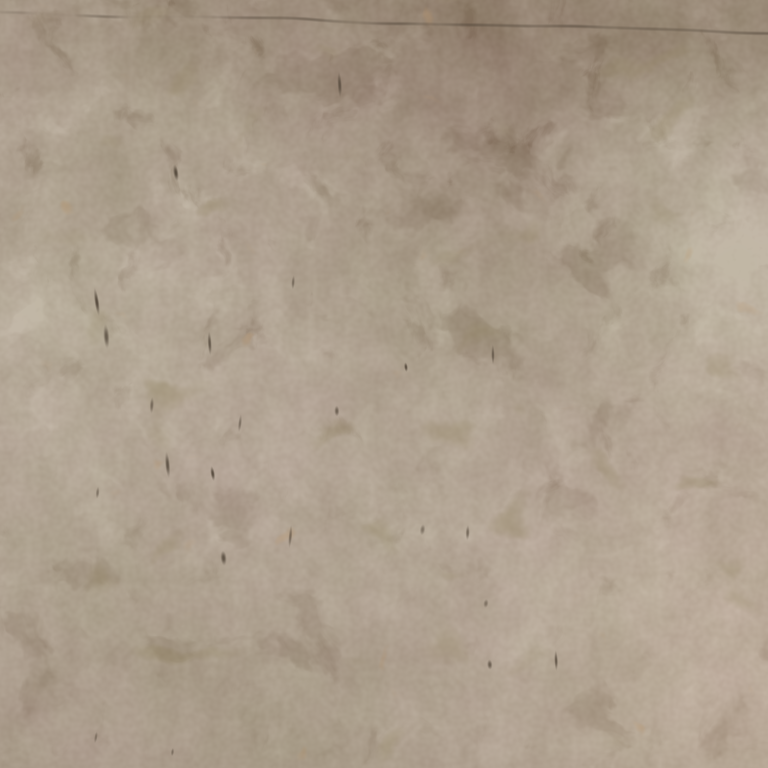
A WebGL 1 fragment shader for this texture:

```glsl
precision highp float;
uniform vec2 u_resolution;

#define DARK_PLASTER vec3(0.535, 0.465, 0.390)
#define LIGHT_PLASTER vec3(0.750, 0.704, 0.642)
#define OLIVE vec3(0.575, 0.520, 0.390)
#define OCHRE vec3(0.720, 0.570, 0.400)
#define FLECK vec3(0.330, 0.285, 0.235)
#define BASE_TONE 0.69
#define STAIN_DEPTH 0.20
#define MOTTLE 0.22
#define GRAIN 0.10
#define FLECK_CELLS 12.0
#define FLECK_SHARE 0.26

vec2 hash2(vec2 p) {
  vec3 q = fract(p.xyx * vec3(0.1031, 0.1030, 0.0973));
  q += dot(q, q.yzx + 33.33);
  return fract((q.xx + q.yz) * q.zy);
}

vec2 gradientAt(vec2 cell) {
  float angle = 6.2832 * hash2(cell + 71.0).x;
  return vec2(cos(angle), sin(angle));
}

float gradientNoise(vec2 p) {
  vec2 i = floor(p), f = fract(p);
  vec2 u = f * f * f * (f * (f * 6.0 - 15.0) + 10.0);
  vec2 e = vec2(1.0, 0.0);
  float low = mix(dot(gradientAt(i), f), dot(gradientAt(i + e), f - e), u.x);
  float high = mix(dot(gradientAt(i + e.yx), f - e.yx),
                   dot(gradientAt(i + 1.0), f - 1.0), u.x);
  return mix(low, high, u.y);
}

float fbm(vec2 p) {
  float sum = 0.0, amplitude = 0.8;
  for (int i = 0; i < 5; i++) {
    sum += amplitude * gradientNoise(p);
    p = mat2(1.6, 1.2, -1.2, 1.6) * p + 17.3;
    amplitude *= 0.5;
  }
  return sum;
}

// Soft elliptical area, 1 at its centre
float glow(vec2 p, vec2 centre, vec2 radius) {
  vec2 d = (p - centre) / radius;
  return exp(-dot(d, d));
}

// Scattered slim vertical flecks, one at most per cell
float flecks(vec2 p) {
  vec2 cell = floor(p * FLECK_CELLS);
  vec2 chance = hash2(cell + 5.0), size = hash2(cell + 23.0);
  vec2 centre = (cell + 0.25 + 0.5 * hash2(cell + 41.0)) / FLECK_CELLS;
  vec2 d = p - centre;
  d.x += d.y * (chance.y - 0.5) * 0.3;
  vec2 radius = vec2(mix(0.002, 0.004, size.x), mix(0.005, 0.018, size.y * size.y));
  float shape = 1.0 - smoothstep(0.1, 1.2, length(d / radius));
  float share = FLECK_SHARE * (1.0 - 0.75 * smoothstep(0.45, 0.75, p.x))
              * mix(0.35, 1.0, smoothstep(0.1, 0.5, p.y));
  return shape * step(chance.x, share) * mix(0.45, 0.95, chance.y);
}

void main() {
  vec2 p = gl_FragCoord.xy / u_resolution;
  vec2 warp = vec2(fbm(p * 7.0 + 3.0), fbm(p * 7.0 + 29.0));
  vec2 q = p + 0.045 * warp;

  // Broad light and shade
  float shade = glow(q, vec2(0.62, 0.86), vec2(0.24, 0.20));
  shade = max(shade, 0.7 * glow(q, vec2(0.70, 0.64), vec2(0.16, 0.14)));
  float tone = BASE_TONE - 0.30 * shade;
  tone -= 0.34 * smoothstep(0.80, 1.0, p.y) * mix(0.6, 1.1, p.x);
  tone += 0.30 * glow(p, vec2(1.0, 0.66), vec2(0.18, 0.18));
  tone += 0.16 * glow(p, vec2(1.0, 0.22), vec2(0.30, 0.35));
  tone += 0.13 * glow(p, vec2(0.08, 0.53), vec2(0.25, 0.22));
  tone += 0.06 * glow(p, vec2(0.45, 0.40), vec2(0.30, 0.20));
  tone -= 0.10 * glow(p, vec2(0.1, 0.0), vec2(0.5, 0.2));
  tone += 0.14 * fbm(p * 3.5 + 11.0);

  // Damp stains, crowded in the shade and ragged at the rims
  float upper = smoothstep(0.1, 0.8, p.y);
  float damp = fbm(q * vec2(8.5, 9.5) + 43.0) + 0.22 * shade;
  tone -= STAIN_DEPTH * smoothstep(0.26, 0.46, damp);
  float blots = fbm(q * vec2(20.0, 15.0) + 61.0);
  tone -= 0.28 * smoothstep(0.22, 0.60, blots) * mix(0.45, 1.0, upper);

  // Pale worn patches
  float worn = fbm(q * vec2(13.0, 15.0) + 83.0);
  tone += 0.15 * smoothstep(0.12, 0.50, worn) * mix(0.5, 1.0, upper);

  // Cloudy mottle, faint vertical rubbing and fine grain
  tone += MOTTLE * fbm(q * 11.0 + 151.0) * mix(0.6, 1.0, upper);
  tone += GRAIN * fbm(p * 38.0);
  tone += 0.07 * gradientNoise(p * vec2(48.0, 12.0));
  tone += GRAIN * gradientNoise(p * 125.0);
  vec3 color = mix(DARK_PLASTER, LIGHT_PLASTER, clamp(tone, -0.1, 1.05));

  // Slight drift between rosy and greenish grey
  float drift = gradientNoise(p * 4.0 + 7.0) + 0.7 * gradientNoise(p * 22.0);
  color += vec3(0.010, -0.003, 0.012) * drift;
  color += vec3(0.012, 0.0, -0.004) * glow(p, vec2(1.0, 0.1), vec2(0.3, 0.4));

  // Olive smears and small rusty spots
  float olive = gradientNoise(q * vec2(11.0, 17.0) + 97.0);
  color = mix(color, OLIVE, 0.42 * smoothstep(0.32, 0.58, olive));
  float rust = gradientNoise(q * 26.0 + 131.0);
  color = mix(color, OCHRE, 0.35 * smoothstep(0.46, 0.68, rust));

  // Thin broken seam across the top
  float seamY = 0.984 - 0.026 * p.x + 0.004 * gradientNoise(vec2(p.x * 9.0, 2.5));
  float seam = 1.0 - smoothstep(0.0, 0.0035, abs(p.y - seamY));
  float seamFade = 0.18 + 0.22 * p.x + 0.5 * gradientNoise(vec2(p.x * 16.0, 8.5));
  color = mix(color, FLECK, seam * clamp(seamFade, 0.04, 0.6));

  // Dark flecks, slightly bent
  color = mix(color, FLECK, flecks(p + 0.002 * warp));
  gl_FragColor = vec4(color, 1.0);
}
```
